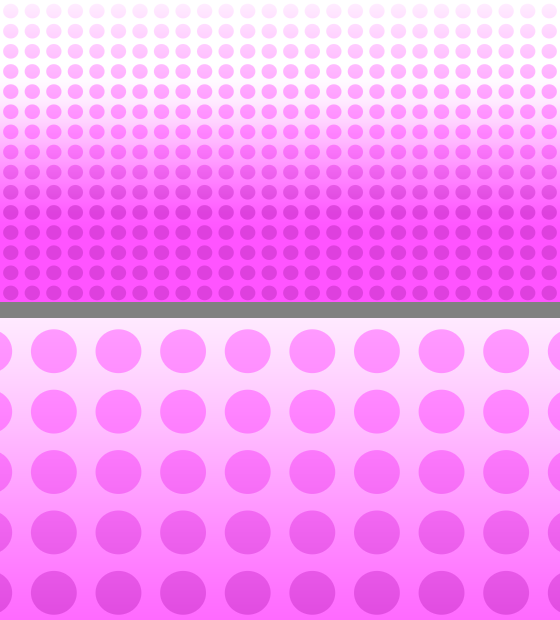
Top: the whole. Bottom: its middle third, enlarged.
A Shadertoy shader for this pattern:

```glsl
// A grid of 26 by 15 slightly wide dots over a white to magenta fade.
// Cells come from fract, each dot is an ellipse distance, and both layers
// take their colour from the depth below the top edge.

// Backdrop: white above, easing into vivid magenta below.
vec3 backdropColor(float depth) {
    return mix(vec3(1.0), vec3(1.0, 0.33, 1.0), smoothstep(0.2, 0.8, depth));
}

// Dots: pale pink that deepens steadily, then darkens to purple.
vec3 dotColor(float depth) {
    float green = mix(0.94, 0.25, clamp(depth / 0.71, 0.0, 1.0));
    float redBlue = mix(1.0, 0.87, smoothstep(0.42, 0.72, depth));
    return vec3(redBlue, green, redBlue);
}

// Approximate signed distance to an axis-aligned ellipse.
float ellipseDistance(vec2 p, vec2 radii) {
    return (length(p / radii) - 1.0) * min(radii.x, radii.y);
}

void mainImage(out vec4 fragColor, in vec2 fragCoord) {
    vec2 uv = fragCoord / iResolution.xy;
    float depth = 1.0 - uv.y;

    // Repeat the cell; rows sit a little below their cell centres.
    vec2 grid = vec2(26.0, 15.0);
    vec2 cell = fract(vec2(uv.x, depth) * grid - vec2(0.0, 0.05)) - 0.5;

    // Measure in canvas heights so the edge is one pixel wide at any size.
    vec2 p = cell / grid * vec2(iResolution.x / iResolution.y, 1.0);
    float edge = ellipseDistance(p, vec2(0.0253, 0.0242));
    float coverage = clamp(0.5 - edge * iResolution.y, 0.0, 1.0);

    vec3 color = mix(backdropColor(depth), dotColor(depth), coverage);
    fragColor = vec4(color, 1.0);
}
```
